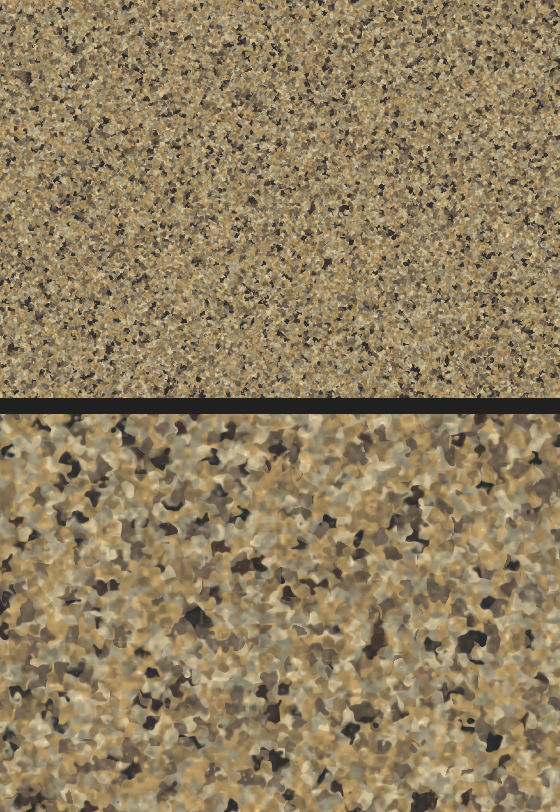
Top: the whole. Bottom: its middle third, enlarged.
Write a Shadertoy shader that draws this texture.

```glsl
// Fine-grained ochre granite with dark mica flecks and sparse pale crystals.

#define GROUND_GRAINS 140.0  // ground grains per canvas height
#define FLECK_GRAINS 112.0   // dark grain sites per canvas height
#define SHARPNESS 10.0       // crispness of grain borders
#define WARP 1.0             // raggedness of grain outlines
#define SHIMMER_SCALE 225.0
#define SHIMMER 0.30         // fine light and dark crystal facets
#define CLUSTERING 0.6       // how strongly dark grains gather
#define CHARCOAL_SHARE 0.075
#define BROWN_SHARE 0.15
#define CRYSTAL_GRID 8.0     // large crystal slots per canvas height
#define CRYSTAL_CHANCE 0.40
#define CRYSTAL_OPACITY 0.75

const vec3 BLUE_BLACK = vec3(0.16, 0.17, 0.18);
const vec3 UMBER      = vec3(0.27, 0.22, 0.19);
const vec3 BROWN      = vec3(0.40, 0.345, 0.29);
const vec3 TAN        = vec3(0.54, 0.46, 0.33);
const vec3 OCHRE      = vec3(0.67, 0.56, 0.375);
const vec3 GREY       = vec3(0.59, 0.555, 0.455);
const vec3 PALE       = vec3(0.735, 0.675, 0.535);
const vec3 CRYSTAL    = vec3(0.72, 0.68, 0.54);

// Three random values per lattice point
vec3 hash3(vec2 p) {
    vec3 q = fract(vec3(p.xyx) * vec3(0.1031, 0.1030, 0.0973));
    q += dot(q, q.yxz + 33.33);
    return fract((q.xxy + q.yzz) * q.zyx);
}

float valueNoise(vec2 p) {
    vec2 i = floor(p), f = fract(p);
    f = f * f * (3.0 - 2.0 * f);
    float bottom = mix(hash3(i).x, hash3(i + vec2(1, 0)).x, f.x);
    float top = mix(hash3(i + vec2(0, 1)).x, hash3(i + vec2(1, 1)).x, f.x);
    return mix(bottom, top, f.y);
}

// Opaque ground mineral
vec4 groundMineral(vec3 kind) {
    vec3 col = PALE;
    if (kind.x < 0.23) col = TAN;
    else if (kind.x < 0.56) col = OCHRE;
    else if (kind.x < 0.78) col = GREY;
    return vec4(col * (0.94 + 0.12 * kind.y), 1.0);
}

// Dark mineral, premultiplied by its coverage; empty at most sites
vec4 fleckMineral(vec3 kind, float darkness) {
    float charcoal = CHARCOAL_SHARE * darkness;
    if (kind.x < charcoal) return vec4(mix(BLUE_BLACK, UMBER, kind.y), 1.0);
    if (kind.x < charcoal + BROWN_SHARE * darkness)
        return vec4(BROWN * (0.88 + 0.24 * kind.y), 1.0) * (0.8 + 0.2 * kind.z);
    return vec4(0.0);
}

// Cellular grains of mixed size, blended softly where they meet
vec4 grains(vec2 p, bool flecks, float darkness) {
    vec2 cell = floor(p);
    vec4 sum = vec4(0.0);
    float total = 0.0;
    for (int y = -1; y <= 1; y++)
    for (int x = -1; x <= 1; x++) {
        vec2 id = cell + vec2(x, y) + (flecks ? 613.0 : 17.0);
        vec3 h = hash3(id);
        vec3 kind = hash3(id + 431.0);
        vec2 d = cell + vec2(x, y) + h.xy - p;
        float weight = exp(-SHARPNESS * (dot(d, d) - 0.3 * h.z));
        sum += weight * (flecks ? fleckMineral(kind, darkness) : groundMineral(kind));
        total += weight;
    }
    return sum / total;
}

// Coverage of scattered, randomly turned blocky crystals
float crystals(vec2 p, float ragged) {
    vec2 g = p * CRYSTAL_GRID;
    vec2 id = floor(g);
    vec3 place = hash3(id + 71.0);
    vec3 shape = hash3(id + 193.0);
    vec2 d = (fract(g) - 0.5 - (place.xy - 0.5) * 0.5) / CRYSTAL_GRID;
    float a = shape.x * 3.1416;
    d = mat2(cos(a), -sin(a), sin(a), cos(a)) * d;
    vec2 halfSize = vec2(mix(0.009, 0.021, shape.y * shape.y),
                         mix(0.005, 0.011, shape.z * shape.z));
    vec2 q = abs(d) - halfSize;
    float dist = length(max(q, 0.0)) + min(max(q.x, q.y), 0.0);
    dist += (ragged - 0.5) * 0.009;
    return step(place.z, CRYSTAL_CHANCE) * (1.0 - smoothstep(-0.002, 0.002, dist));
}

void mainImage(out vec4 fragColor, in vec2 fragCoord) {
    vec2 uv = fragCoord / iResolution.y;

    // Small noise makes every grain outline ragged
    vec2 w = uv * 190.0;
    vec2 bend = vec2(valueNoise(w + 5.0), valueNoise(w + 83.0)) - 0.5;
    bend *= WARP / FLECK_GRAINS;

    // Ground, then dark flecks that gather loosely
    vec3 col = grains((uv + 0.7 * bend) * GROUND_GRAINS, false, 1.0).rgb;
    float patches = valueNoise(uv * 42.0 + 9.0);
    float darkness = 1.0 + CLUSTERING * 2.0 * (patches - 0.5);
    vec4 fleck = grains((uv + bend) * FLECK_GRAINS, true, darkness);
    col = col * (1.0 - fleck.a) + fleck.rgb;

    // Pale crystals
    float ragged = valueNoise(uv * 130.0 + 31.0);
    col = mix(col, CRYSTAL, CRYSTAL_OPACITY * crystals(uv, ragged));

    // Fine facets and tiny bright glints
    float facet = valueNoise(uv * SHIMMER_SCALE + 11.0);
    col *= 1.0 + SHIMMER * (facet - 0.5);
    float glint = smoothstep(0.80, 0.97, valueNoise(uv * SHIMMER_SCALE * 0.85 + 157.0));
    col += glint * vec3(0.10, 0.10, 0.09);
    fragColor = vec4(clamp(col * 0.995, 0.0, 1.0), 1.0);
}
```
